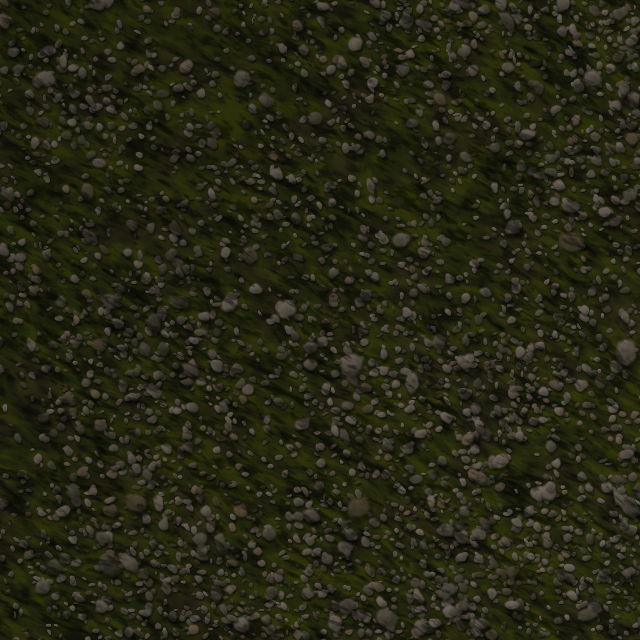
This texture is drawn by a WebGL 1 fragment shader. Its source:

```glsl
precision highp float;
// Draws dim mossy ground strewn with small, softly lit pebbles.

uniform vec2 u_resolution;

const vec3 MOSS_DARK = vec3(0.060, 0.066, 0.030);
const vec3 MOSS_MID = vec3(0.118, 0.130, 0.043);
const vec3 MOSS_BRIGHT = vec3(0.165, 0.182, 0.035);
const vec3 SOIL = vec3(0.125, 0.110, 0.070);
const vec3 STONE_SHADE = vec3(0.165, 0.158, 0.118);
const vec3 STONE_LIGHT = vec3(0.375, 0.340, 0.310);
const vec3 STONE_WARM = vec3(0.340, 0.280, 0.210);
const vec2 LIGHT_DIR = vec2(-0.35, 0.94);
const float GRAIN_ANGLE = -0.5;

vec2 hash22(vec2 p) {
  vec3 q = fract(p.xyx * vec3(0.1031, 0.1030, 0.0973));
  q += dot(q, q.yzx + 33.33);
  return fract((q.xx + q.yz) * q.zy);
}

float noise(vec2 p) {
  vec2 cell = floor(p);
  vec2 f = fract(p);
  f = f * f * (3.0 - 2.0 * f);
  float low = mix(hash22(cell).x, hash22(cell + vec2(1.0, 0.0)).x, f.x);
  float high = mix(hash22(cell + vec2(0.0, 1.0)).x, hash22(cell + 1.0).x, f.x);
  return mix(low, high, f.y);
}

float fbm(vec2 p) {
  float sum = 0.0;
  float gain = 0.53;
  for (int i = 0; i < 4; i++) {
    sum += gain * noise(p);
    p = p * 2.03 + 17.3;
    gain *= 0.5;
  }
  return sum;
}

// Expresses p in axes turned by the given angle.
vec2 turn(vec2 p, float angle) {
  float c = cos(angle);
  float s = sin(angle);
  return vec2(c * p.x + s * p.y, c * p.y - s * p.x);
}

// Noise drawn out along the lie of the grass.
float streaks(vec2 uv, vec2 scale, float seed) {
  vec2 bent = uv + 0.02 * (noise(uv * 9.0 + seed) - 0.5);
  return fbm(turn(bent, GRAIN_ANGLE) * scale + seed);
}

// Share of cells holding a stone: patchy, and denser to the right.
float stoneDensity(vec2 uv) {
  float patches = smoothstep(0.25, 0.75, fbm(uv * 7.0 + 41.0));
  return mix(0.5, 1.3, patches) * mix(0.82, 1.22, uv.x);
}

vec3 mossColor(vec2 uv) {
  float blades = streaks(uv, vec2(38.0, 105.0), 60.0);
  float tufts = fbm(uv * 28.0 + 90.0);
  float tone = 0.7 * blades + 0.3 * tufts;
  vec3 color = mix(MOSS_DARK, MOSS_MID, smoothstep(0.26, 0.48, tone));
  color = mix(color, MOSS_BRIGHT, smoothstep(0.46, 0.70, tone));
  float bare = smoothstep(0.50, 0.75, fbm(uv * 19.0 + 130.0));
  return mix(color, SOIL * (0.5 + tone), 0.6 * bare);
}

// Lays one layer of shaded pebbles and their shadows over the ground.
vec3 layStones(vec3 ground, vec2 uv, float cells, float share, float seed) {
  vec2 warp = vec2(noise(uv * 95.0 + seed), noise(uv * 95.0 + seed + 50.0)) - 0.5;
  vec2 p = (uv + 0.005 * warp) * cells;
  vec2 home = floor(p);
  float grain = fbm(uv * 150.0 + seed);
  for (int y = -1; y <= 1; y++) {
    for (int x = -1; x <= 1; x++) {
      vec2 id = home + vec2(float(x), float(y));
      vec2 place = hash22(id + seed);
      vec2 shape = hash22(id + seed + 211.0);
      vec2 look = hash22(id + seed + 433.0);
      vec2 center = id + 0.5 + 0.8 * (place - 0.5);
      float chance = hash22(id + seed + 677.0).x;
      float present = step(chance, share * stoneDensity(center / cells));

      float angle = GRAIN_ANGLE + 2.2 * (shape.x - 0.5);
      float halfLength = mix(0.29, 0.50, place.y * shape.y);
      vec2 axes = halfLength * vec2(1.0, mix(0.52, 0.9, shape.y));
      vec2 offset = p - center;
      float edge = length(turn(offset, angle) / axes) - 1.0;
      vec2 fallen = offset + 0.22 * halfLength * vec2(-0.6, 1.6);
      float shadowEdge = length(turn(fallen, angle) / axes) - 1.0;
      float shadow = present * (1.0 - smoothstep(-0.3, 0.4, shadowEdge));
      ground *= 1.0 - 0.42 * shadow;

      float facing = 0.56 + 0.42 * dot(offset / halfLength, LIGHT_DIR);
      float lit = facing + 0.5 * (grain - 0.5) + 0.45 * (look.x - 0.5);
      vec3 pale = mix(STONE_LIGHT, STONE_WARM, smoothstep(0.75, 1.0, look.y));
      vec3 stone = mix(STONE_SHADE, pale, clamp(lit, 0.0, 1.0));
      float cover = present * (1.0 - smoothstep(-0.28, 0.17, edge));
      ground = mix(ground, stone, cover * mix(0.7, 1.0, look.x));
    }
  }
  return ground;
}

void main() {
  vec2 uv = gl_FragCoord.xy / u_resolution;
  vec3 color = mossColor(uv);
  color = layStones(color, uv, 72.0, 0.50, 11.0);
  color = layStones(color, uv, 49.0, 0.46, 103.0);
  color = layStones(color, uv, 34.0, 0.27, 307.0);
  color = layStones(color, uv, 22.0, 0.06, 509.0);

  // Dark blades and gaps cross both moss and stones.
  float gaps = streaks(uv, vec2(42.0, 125.0), 170.0);
  color *= mix(0.62, 1.08, smoothstep(0.25, 0.50, gaps));

  // Light falls off gently toward the upper left.
  float falloff = 0.6 * uv.x + 0.4 * (1.0 - uv.y);
  gl_FragColor = vec4(color * mix(0.90, 1.10, falloff), 1.0);
}
```
